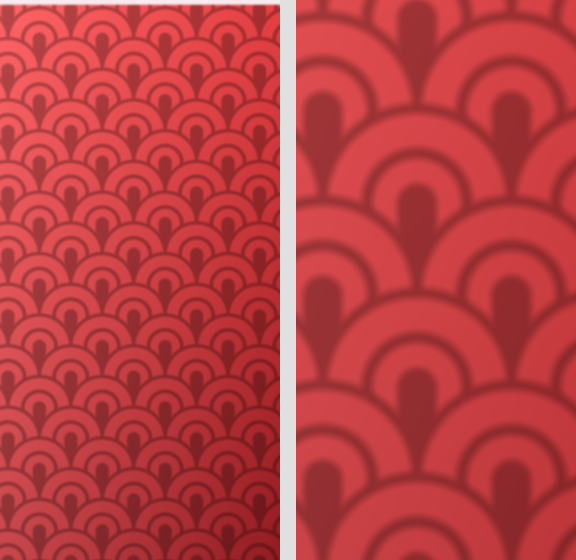
Left, the full canvas; right, a detail of the centre.
Give the GLSL for this pattern, as a Shadertoy shader.

```glsl
// Overlapping wave scales in soft red, shaded diagonally, under a pale top edge.

const float HALF_PERIOD = 0.1123;       // half a scale's spacing, in canvas widths
const float ROW_STEP = 0.977;           // row spacing, in half periods
const vec2 FIRST_CENTER = vec2(0.1406); // from the upper left, in canvas widths
const float COVER_RADIUS = 1.06;        // scale radius including its dark rim
const float SOFTNESS = 0.065;           // half width of the blurred edges
const float TOP_EDGE = 0.0085;          // pale strip, in canvas heights

// 1 inside the given radius, 0 outside, with a soft border.
float softDisc(float dist, float radius, float softness) {
    return 1.0 - smoothstep(radius - softness, radius + softness, dist);
}

float softRing(float dist, float inner, float outer, float softness) {
    return softDisc(dist, outer, softness) - softDisc(dist, inner, softness);
}

// Position relative to the nearest scale center of a row; y points down.
vec2 scaleLocal(vec2 p, float row) {
    float shifted = p.x - mod(row, 2.0);
    return vec2(mod(shifted + 1.0, 2.0) - 1.0, p.y - row * ROW_STEP);
}

// Two concentric arches whose legs run straight down below the center.
float arches(vec2 local, float softness) {
    float dist = length(vec2(local.x, min(local.y, 0.0)));
    return softRing(dist, 0.59, 0.95, softness)
         + softRing(dist, 0.21, 0.47, softness);
}

// Paint the rows from back to front, each lower row covering the one above.
float waveScales(vec2 p, float softness) {
    float backRow = floor(p.y / ROW_STEP);
    float light = arches(scaleLocal(p, backRow), softness);
    for (int i = 1; i <= 2; i++) {
        vec2 local = scaleLocal(p, backRow + float(i));
        float cover = softDisc(length(local), COVER_RADIUS, softness);
        light = mix(light, arches(local, softness), cover);
    }
    return light;
}

// Blend of four corner colours; uv starts at the lower left.
vec3 diagonalRed(vec2 uv) {
    vec3 top = mix(vec3(1.00, 0.39, 0.40), vec3(0.90, 0.25, 0.26), uv.x);
    vec3 bottom = mix(vec3(0.78, 0.28, 0.30), vec3(0.57, 0.11, 0.13), uv.x);
    return mix(bottom, top, uv.y);
}

void mainImage(out vec4 fragColor, in vec2 fragCoord) {
    vec2 uv = fragCoord / iResolution.xy;
    vec2 fromTop = vec2(fragCoord.x, iResolution.y - fragCoord.y) / iResolution.x;
    vec2 p = (fromTop - FIRST_CENTER) / HALF_PERIOD;
    float pixel = 1.0 / (iResolution.x * HALF_PERIOD);

    // Scales over their darker ground
    vec3 band = diagonalRed(uv);
    vec3 ground = band * vec3(0.72, 0.70, 0.70);
    vec3 color = mix(ground, band, waveScales(p, max(SOFTNESS, pixel)));

    // Pale strip along the top
    float strip = softDisc(1.0 - uv.y, TOP_EDGE, 0.004);
    color = mix(color, vec3(0.97, 0.92, 0.93), strip);

    fragColor = vec4(color, 1.0);
}
```
